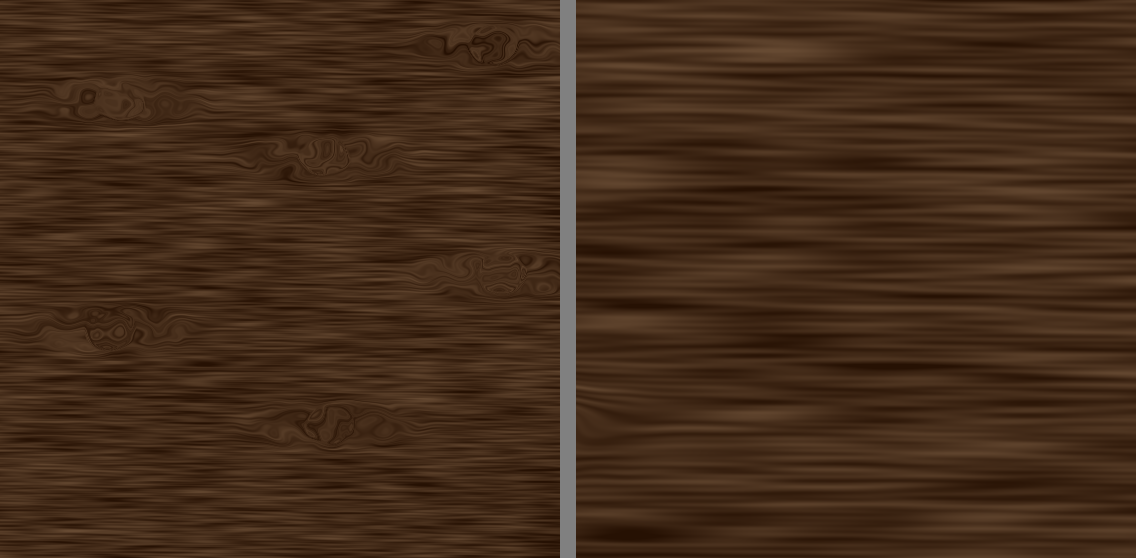
Left: the whole. Right: its middle third, enlarged.
Give the GLSL for this texture, as a Shadertoy shader.

```glsl
// Dark brown wood with fine horizontal fibres and six swirling knots.
// Stretched gradient noise makes the fibres; each knot bends the grain height
// around an oval core and folds it with noise into curled contour bands.

#define DARK_WOOD vec3(0.170, 0.085, 0.027)
#define LIGHT_WOOD vec3(0.370, 0.263, 0.175)
#define MEAN_TONE 0.45
#define GRAIN_CONTRAST 0.86
#define KNOT_CONTRAST 0.72
#define KNOT_REACH vec2(0.140, 0.040)
#define KNOT_CORE vec2(0.046, 0.036)
#define CURL 0.065
#define BAND_FREQUENCY 105.0
#define EDGE_STAIN 0.16

const float TAU = 6.28318;
const int KNOTS = 6;

// Random unit gradient for a lattice point
vec2 latticeGradient(vec2 cell) {
    uvec2 v = uvec2(ivec2(cell)) * 1664525u + 1013904223u;
    v.x += v.y * 1664525u;
    v.y += v.x * 1664525u;
    v ^= v >> 16u;
    v.x += v.y * 1664525u;
    v.y += v.x * 1664525u;
    v ^= v >> 16u;
    float angle = TAU * float(v.x & 0xffffu) / 65536.0;
    return vec2(cos(angle), sin(angle));
}

float gradientNoise(vec2 p) {
    vec2 cell = floor(p), f = p - cell;
    vec2 u = f * f * f * (f * (f * 6.0 - 15.0) + 10.0);
    vec2 right = vec2(1, 0), up = vec2(0, 1);
    float a = dot(latticeGradient(cell), f);
    float b = dot(latticeGradient(cell + right), f - right);
    float c = dot(latticeGradient(cell + up), f - up);
    float d = dot(latticeGradient(cell + 1.0), f - 1.0);
    return mix(mix(a, b, u.x), mix(c, d, u.x), u.y);
}

// Straight fibres: octaves from faint broad streaks to strong thin hairs
float fibres(vec2 p) {
    vec2 frequency = vec2(2.5, 17.0);
    float amplitude = 0.20, sum = 0.0;
    for (int i = 0; i < 5; i++) {
        float k = float(i);
        vec2 sheared = vec2(p.x, p.y + p.x * 0.004 * (k - 2.0));
        sum += amplitude * gradientNoise(sheared * frequency + 17.3 * k + 5.7);
        frequency *= vec2(1.5, 2.03);
        amplitude *= 1.42;
    }
    return sum;
}

// Knots step across three columns while descending the board
vec2 knotCentre(int i) {
    float column = float(i % 3), row = float(i / 3);
    float x = 0.20 + 0.40 * mod(column + 2.0, 3.0) - 0.12 * step(column, 0.5);
    float drop = 0.082 + 0.1 * column + 0.41 * row + 0.07 * row * step(1.5, column);
    return vec2(x + 0.02 * sin(float(i) * 2.4), 1.0 - drop);
}

float woodTone(vec2 p) {
    vec2 grain = p;
    float knotMask = 0.0, outline = 0.0;
    for (int i = 0; i < KNOTS; i++) {
        float seed = 13.7 * float(i) + 3.1;
        vec2 d = p - knotCentre(i);
        vec2 reach = d / KNOT_REACH;
        float reachSquared = dot(reach, reach);
        if (reachSquared > 4.0) continue;
        float mask = exp(-reachSquared * reachSquared);

        // Part the grain around the knot and fold it into curls
        vec2 wobble = 0.010 * vec2(gradientNoise(d * 26.0 + seed),
                                   gradientNoise(d * 26.0 - seed));
        float fold = gradientNoise((d + wobble) * vec2(20.0, 27.0) + seed * 2.0);
        float bent = d.y * (1.0 - 0.55 * mask) + CURL * mask * fold;

        // Oval core with rings at its rim and swirls inside
        float radius = length((d + wobble * 0.5) / KNOT_CORE);
        float core = 1.0 - smoothstep(0.8, 1.05, radius);
        float swirl = gradientNoise((d + 1.3 * wobble) * 30.0 + seed * 3.0);
        float rings = 0.03 * radius * radius + CURL * swirl;
        grain.y += mix(bent, rings, core) - d.y;
        knotMask = max(knotMask, smoothstep(0.15, 0.8, mask));
        outline += exp(-pow((radius - 1.0) / 0.06, 2.0));
    }

    float straight = GRAIN_CONTRAST * fibres(grain);
    float bands = gradientNoise(vec2(grain.x * 3.0, grain.y * BAND_FREQUENCY))
                + 0.6 * gradientNoise(grain * vec2(5.0, BAND_FREQUENCY * 2.0) + 9.4);
    float tone = mix(straight, KNOT_CONTRAST * bands, knotMask);

    // Soft alternating stain along the right edge
    float stain = cos(TAU * (0.92 - p.y) / 0.58) - 0.25;
    stain *= smoothstep(0.91, 1.0, p.x + 0.04 * gradientNoise(p * 9.0));
    return MEAN_TONE + tone - 0.07 * outline + EDGE_STAIN * stain;
}

void mainImage(out vec4 fragColor, in vec2 fragCoord) {
    // Two samples per pixel across the fibres
    float tone = 0.0;
    for (int s = 0; s < 2; s++) {
        vec2 offset = vec2(0.0, float(s) * 0.5 - 0.25);
        tone += 0.5 * woodTone((fragCoord + offset) / iResolution.xy);
    }
    vec3 wood = mix(DARK_WOOD, LIGHT_WOOD, clamp(tone, -0.1, 1.15));
    fragColor = vec4(wood, 1.0);
}
```
